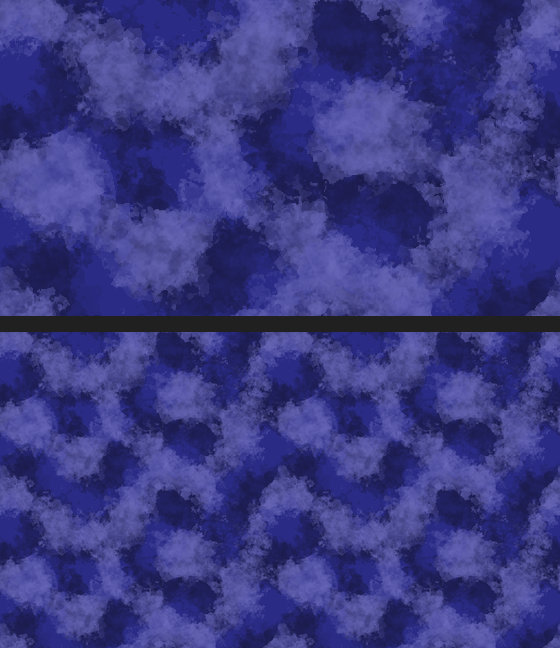
Top, the tile; bottom, the same tile 2 across and 2 down.
Write a WebGL 2 fragment shader that draws this texture.

```glsl
#version 300 es
precision highp float;
// Tiling sponge-painted clouds: pale violet and dark navy dabs over deep blue.

uniform vec2 u_resolution;
out vec4 fragColor;

const float TAU = 6.28318530718;

const vec3 BASE_BLUE   = vec3(0.163, 0.168, 0.520);
const vec3 DARK_NAVY   = vec3(0.100, 0.100, 0.275);
const vec3 PALE_VIOLET = vec3(0.415, 0.410, 0.725);

const int   LAYERS      = 4;                // dab layers per colour
const vec2  FIRST_CELLS = vec2(16.0, 9.0);  // dabs across the largest layer
const vec2  ADDED_CELLS = vec2(9.0, 5.0);   // more dabs for each next layer
const vec2  DRIFT_CELLS = vec2(7.0, 4.0);   // breaks up the sine layout
const vec2  WARP_CELLS  = vec2(28.0, 16.0);
const vec2  GRAIN_CELLS = vec2(32.0, 18.0);
const vec2  WARP_SIZE   = vec2(0.025, 0.044);
const float DAB_SHARP   = 22.0;
const float DAB_SCATTER = 0.95;             // how far dabs stray from the clouds
const float DRIFT       = 1.0;
const float RAGGED      = 1.25;             // grain bite into the dab edges
const float EDGE_SOFT   = 0.08;
const float FLECKS      = 1.3;              // shared grain inside the dabs
const vec2  OPACITY     = vec2(0.12, 0.42);
const float LIGHT_BIAS  = -0.17;
const float DARK_BIAS   = 0.10;

// Integer wave numbers keep the cloud layout periodic.
const vec4 WAVES_X = vec4(3.0, 4.0, 1.0, 2.0);
const vec4 WAVES_Y = vec4(2.0, -1.0, 2.0, -2.0);
const vec4 WAVE_WEIGHTS = vec4(0.50, 0.50, 0.45, 0.40);

// Half-cell offset keeps the wrap exact under rounding.
vec2 wrapCell(vec2 cell, vec2 cells) {
    return floor(mod(cell + 0.5, cells));
}

vec3 hash3(vec2 cell, float seed) {
    vec2 p = cell + seed * vec2(37.0, 61.0);
    vec3 q = fract(p.xyx * vec3(0.1031, 0.1030, 0.0973));
    q += dot(q, q.yxz + 33.33);
    return fract((q.xxy + q.yzz) * q.zyx);
}

// Value noise that wraps after the given number of cells.
float wrapNoise(vec2 uv, vec2 cells, float seed) {
    vec2 p = uv * cells;
    vec2 i = floor(p);
    vec2 f = p - i;
    f = f * f * (3.0 - 2.0 * f);
    float a = hash3(wrapCell(i, cells), seed).x;
    float b = hash3(wrapCell(i + vec2(1.0, 0.0), cells), seed).x;
    float c = hash3(wrapCell(i + vec2(0.0, 1.0), cells), seed).x;
    float d = hash3(wrapCell(i + 1.0, cells), seed).x;
    return mix(mix(a, b, f.x), mix(c, d, f.x), f.y);
}

// Four octaves, centred on zero.
float grainNoise(vec2 uv, vec2 cells, float seed) {
    float sum = 0.0, amp = 0.40;
    for (int i = 0; i < 4; i++) {
        sum += amp * (wrapNoise(uv, cells, seed + float(i)) - 0.5);
        cells *= 2.0;
        amp *= 0.82;
    }
    return sum;
}

// Layered sines place the large clouds.
float cloudField(vec2 uv, float phase) {
    vec4 angle = TAU * (WAVES_X * uv.x + WAVES_Y * uv.y);
    float waves = dot(sin(angle + phase * vec4(1.0, 2.2, 3.7, 0.6)), WAVE_WEIGHTS);
    return waves + DRIFT * (wrapNoise(uv, DRIFT_CELLS, floor(10.0 * phase)) - 0.5);
}

// Soft cellular dabs, each turned its own way: x = cloud value, y = opacity.
vec2 dabs(vec2 uv, vec2 cells, float phase, float seed) {
    vec2 p = uv * cells;
    vec2 home = floor(p);
    vec3 sum = vec3(0.0);
    for (int y = -1; y <= 1; y++)
    for (int x = -1; x <= 1; x++) {
        vec2 cell = home + vec2(x, y);
        vec2 id = wrapCell(cell, cells);
        vec3 h = hash3(id, seed);
        vec2 centre = cell + 0.5 + 0.6 * (h.xy - 0.5);
        float turn = TAU * h.z;
        vec2 axis = vec2(cos(turn), sin(turn));
        vec2 d = p - centre;
        d = vec2(0.75 * dot(d, axis), 1.3 * dot(d, vec2(-axis.y, axis.x)));
        vec3 r = hash3(id, seed + 5.0);
        float value = cloudField(centre / cells, phase) + DAB_SCATTER * (r.x - 0.5);
        float weight = exp(-DAB_SHARP * dot(d, d));
        sum += weight * vec3(value, mix(OPACITY.x, OPACITY.y, r.y), 1.0);
    }
    return sum.xy / max(sum.z, 1e-12);
}

// Total cover of one paint colour after all its translucent layers.
float paintCover(vec2 uv, vec2 brushed, float bias, float phase, float seed) {
    float bare = 1.0;
    float tooth = 1.0 + FLECKS * grainNoise(uv, GRAIN_CELLS, seed + 60.0);
    for (int i = 0; i < LAYERS; i++) {
        float layer = float(i);
        float layerSeed = seed + 11.0 * layer;
        vec2 dab = dabs(brushed, FIRST_CELLS + ADDED_CELLS * layer, phase, layerSeed);
        float ragged = RAGGED * grainNoise(uv, GRAIN_CELLS, layerSeed + 3.0);
        float shape = smoothstep(-EDGE_SOFT, EDGE_SOFT, dab.x + bias + ragged);
        bare *= 1.0 - shape * clamp(dab.y * tooth, 0.0, 1.0);
    }
    return 1.0 - bare;
}

void main() {
    vec2 uv = gl_FragCoord.xy / u_resolution;
    vec2 warp = vec2(grainNoise(uv, WARP_CELLS, 1.0), grainNoise(uv, WARP_CELLS, 7.0));
    vec2 brushed = uv + WARP_SIZE * warp;
    vec2 flip = vec2(1.0, -1.0);

    float dark = paintCover(uv * flip, brushed * flip, DARK_BIAS, 2.3, 70.0);
    float light = paintCover(uv, brushed, LIGHT_BIAS, 0.7, 20.0);
    vec3 colour = mix(mix(BASE_BLUE, DARK_NAVY, dark), PALE_VIOLET, light);
    fragColor = vec4(colour, 1.0);
}
```
